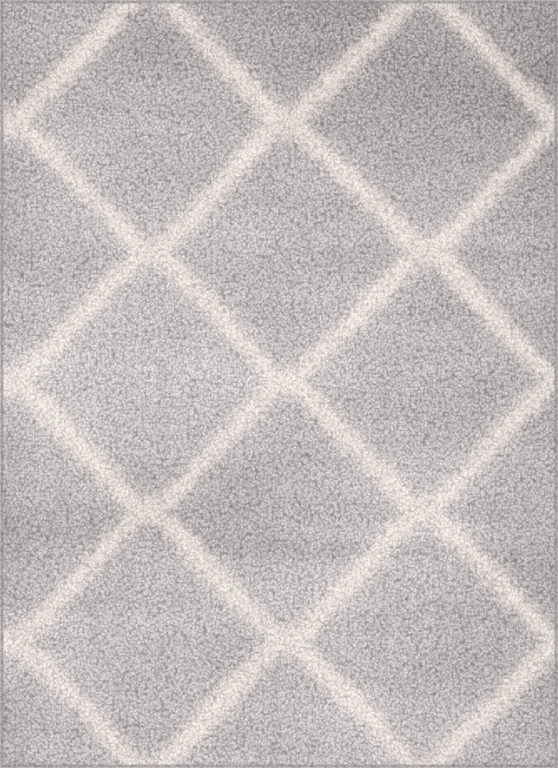
Reproduce this pattern procedurally as a WebGL 1 fragment shader.

```glsl
precision highp float;
// A soft grey pile rug with a cream diamond trellis, worn shading and a thin bound edge.
uniform vec2 u_resolution;

#define REPEAT vec2(0.358, 0.3385)
#define CENTRE vec2(0.516, 0.504)
#define BAND_HALF 0.0125
#define BAND_SOFT 0.0105
#define NODE_FLAT 0.028
#define WOBBLE 0.008
#define TUFTS 235.0
#define GRAIN 0.25
#define GREY vec3(0.712, 0.688, 0.688)
#define CREAM vec3(0.880, 0.852, 0.832)
#define EDGE vec3(0.600, 0.580, 0.580)
#define EDGE_WIDTH 0.0045

float hash(vec2 p) {
  vec3 q = fract(vec3(p.xyx) * 0.1031);
  q += dot(q, q.yzx + 33.33);
  return fract((q.x + q.y) * q.z);
}

float noise(vec2 p) {
  vec2 i = floor(p), f = fract(p);
  f = f * f * (3.0 - 2.0 * f);
  return mix(mix(hash(i), hash(i + vec2(1.0, 0.0)), f.x),
             mix(hash(i + vec2(0.0, 1.0)), hash(i + 1.0), f.x), f.y);
}

float fbm(vec2 p) {
  float sum = 0.0, gain = 0.5;
  for (int i = 0; i < 4; i++) {
    sum += gain * noise(p);
    p = p * 2.03 + 17.3;
    gain *= 0.5;
  }
  return sum / 0.9375;
}

// Distance to the closest yarn tip, in tuft units
float tuftDistance(vec2 p) {
  vec2 cell = floor(p), f = fract(p);
  float nearest = 2.0;
  for (int y = -1; y <= 1; y++) {
    for (int x = -1; x <= 1; x++) {
      vec2 o = vec2(float(x), float(y)), id = cell + o + 50.0;
      vec2 tip = o + vec2(hash(id), hash(id + 71.7)) - f;
      nearest = min(nearest, dot(tip, tip));
    }
  }
  return sqrt(nearest);
}

// Distance to the diagonal bands, with short flat joints where they cross
float trellisDistance(vec2 p) {
  vec2 q = abs(fract(p / REPEAT + 0.5) - 0.5);
  float slope = clamp((q.x - NODE_FLAT) / (1.0 - 4.0 * NODE_FLAT), 0.0, 0.5);
  return abs(q.y - slope) / length(1.0 / REPEAT);
}

// Broad wear: darker top and sides, brushed rows and cloudy patches
float wear(vec2 p, vec2 uv) {
  vec2 glow = uv - vec2(0.25, 0.52);
  float shade = 0.15 * (fbm(p * vec2(4.0, 6.0) + 3.0) - 0.5);
  shade += 0.045 * (noise(p * vec2(5.0, 42.0) + 9.0) - 0.5);
  shade += 0.035 * (noise(p * vec2(150.0, 12.0)) - 0.5) * (1.0 - uv.y);
  shade -= 0.055 * smoothstep(0.58, 0.95, uv.y);
  shade += 0.040 * exp(-9.0 * dot(glow, glow));
  shade -= 0.045 * smoothstep(0.82, 1.0, uv.x) * smoothstep(0.45, 0.95, uv.y);
  shade -= 0.030 * smoothstep(0.10, 0.0, uv.x);
  return shade + 0.015;
}

void main() {
  vec2 uv = gl_FragCoord.xy / u_resolution;
  float aspect = u_resolution.x / u_resolution.y;
  vec2 p = vec2(uv.x * aspect, uv.y);

  // Hand-made drift of the bands, with a ragged pile boundary
  vec2 drift = vec2(fbm(p * 7.0), fbm(p * 7.0 + 40.0)) - 0.5;
  vec2 ragged = vec2(noise(p * 150.0), noise(p * 150.0 + 23.0)) - 0.5;
  vec2 q = p - CENTRE * vec2(aspect, 1.0) + WOBBLE * (1.5 * drift + ragged);
  float d = trellisDistance(q);
  float halfWidth = BAND_HALF + 0.006 * (noise(p * 11.0 + 5.0) - 0.5);
  float band = 1.0 - smoothstep(halfWidth - BAND_SOFT, halfWidth + BAND_SOFT, d);
  band *= 0.86 + 0.2 * noise(p * 24.0 + 8.0);
  float halo = exp(-pow(d / 0.032, 2.0));

  // Pile: bright tips, dark gaps and fine fibres
  vec2 curl = vec2(noise(p * 330.0), noise(p * 330.0 + 31.0));
  float tips = 0.45 - tuftDistance(p * TUFTS + 0.7 * curl);
  float fibre = noise(p * 460.0 + 12.0) - 0.5;
  float pile = GRAIN * (tips + 0.6 * fibre);

  float shade = wear(p, uv);
  vec3 colour = mix(GREY + shade + 0.025 * halo, CREAM + 0.35 * shade, band);
  colour += pile * mix(1.0, 0.75, band);

  // Bound edge
  vec2 inset = min(p, vec2(aspect, 1.0) - p);
  float rim = min(inset.x, inset.y);
  float bound = 1.0 - smoothstep(EDGE_WIDTH - 0.0015, EDGE_WIDTH + 0.0015, rim);
  float lip = 1.0 - smoothstep(0.0, 0.0025, rim);
  colour = mix(colour, EDGE + 0.12 * lip + 0.5 * pile, bound * 0.75);

  gl_FragColor = vec4(clamp(colour, 0.0, 1.0), 1.0);
}
```
